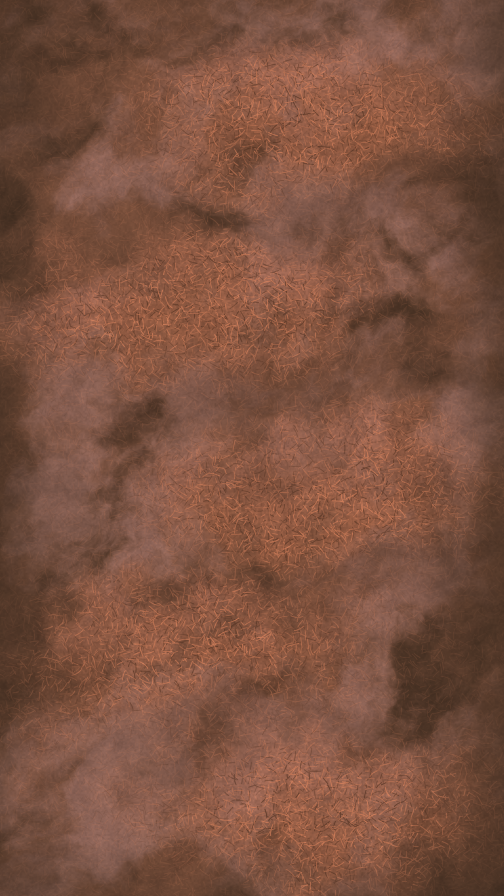
Write a Shadertoy shader that draws this background.

```glsl
// Weathered copper and mauve plaster with fibrous brushed bands and dark edges.

const vec3 UMBER  = vec3(0.25, 0.175, 0.125);
const vec3 BROWN  = vec3(0.45, 0.295, 0.22);
const vec3 MAUVE  = vec3(0.59, 0.425, 0.385);
const vec3 COPPER = vec3(0.58, 0.355, 0.255);
const vec3 ROSE   = vec3(0.66, 0.43, 0.355);
const vec3 FIBRE_LIGHT = vec3(0.80, 0.48, 0.34);
const vec3 FIBRE_DARK  = vec3(0.33, 0.20, 0.135);

const int   BANDS = 5;
const vec2  BAND_SIZE = vec2(0.19, 0.08);  // half extents, canvas height = 1
const float BAND_SLOPE = 0.12;
const float SHADE_FALLOFF = 1.6;
const int   FIBRE_LAYERS = 5;
const float FIBRE_CELL = 0.0095;
const float FIBRE_WIDTH = 0.0006;
const float FIBRE_BEND = 60.0;
const float EDGE_WIDTH = 0.10;
const float GRAIN = 0.13;
const float SCUFF = 0.16;

// Integer hash: three random values in 0..1 for a lattice cell.
vec3 hash3(vec2 cell, int seed) {
    uvec3 v = uvec3(ivec3(ivec2(floor(cell)), seed));
    v = v * 1664525u + 1013904223u;
    v.x += v.y * v.z; v.y += v.z * v.x; v.z += v.x * v.y;
    v ^= v >> 16u;
    v.x += v.y * v.z; v.y += v.z * v.x; v.z += v.x * v.y;
    return vec3(v >> 8u) / 16777216.0;
}

float valueNoise(vec2 p, int seed) {
    vec2 i = floor(p), f = fract(p);
    f = f * f * (3.0 - 2.0 * f);
    float low  = mix(hash3(i, seed).x, hash3(i + vec2(1, 0), seed).x, f.x);
    float high = mix(hash3(i + vec2(0, 1), seed).x, hash3(i + vec2(1, 1), seed).x, f.x);
    return mix(low, high, f.y);
}

float fbm(vec2 p, int seed) {
    float sum = 0.0, amp = 1.0, total = 0.0;
    for (int i = 0; i < 6; i++) {
        sum += amp * valueNoise(p, seed + i);
        total += amp;
        p = mat2(1.6, 1.2, -1.2, 1.6) * p;
        amp *= 0.58;
    }
    return sum / total;
}

// Brushed bands alternating right and left: x = coverage, y = rosy upper part, z = shade below.
vec3 brushedBands(vec2 p) {
    vec3 result = vec3(0.0);
    for (int i = 0; i < BANDS; i++) {
        float k = float(i);
        float side = 1.0 - 2.0 * mod(k, 2.0);
        vec2 q = p - vec2(0.285 + 0.075 * side, 0.87 - 0.235 * k + 0.011 * k * k);
        q.y -= BAND_SLOPE * q.x;
        q /= BAND_SIZE;
        float body = 1.0 - smoothstep(0.35, 1.4, length(q));
        vec2 below = q - vec2(0.35, -1.15);
        float shade = exp(-SHADE_FALLOFF * dot(below, below));
        result = max(result, vec3(body, body * smoothstep(-0.3, 0.6, q.y), shade));
    }
    return result;
}

// Short bent hairs scattered on jittered cells: x = light, y = dark.
vec2 fibres(vec2 p) {
    vec2 ink = vec2(0.0);
    float soft = 0.5 / iResolution.y;
    for (int layer = 0; layer < FIBRE_LAYERS; layer++) {
        vec2 g = p / FIBRE_CELL + 0.37 * float(layer);
        for (int n = 0; n < 9; n++) {
            vec2 cell = floor(g) + vec2(n % 3 - 1, n / 3 - 1);
            vec3 place = hash3(cell, 40 + layer);
            vec3 form = hash3(cell, 60 + layer);
            float angle = 6.2832 * place.z, c = cos(angle), s = sin(angle);
            vec2 q = mat2(c, -s, s, c) * (g - cell - place.xy) * FIBRE_CELL;
            q.y += (form.x - 0.5) * FIBRE_BEND * q.x * q.x;
            float reach = mix(0.0015, 0.0065, form.y);
            float d = length(vec2(max(abs(q.x) - reach, 0.0), q.y)) - FIBRE_WIDTH;
            float mark = (1.0 - smoothstep(-soft, soft, d)) * form.z;
            ink = max(ink, layer < 3 ? vec2(mark, 0.0) : vec2(0.0, mark));
        }
    }
    return ink;
}

void mainImage(out vec4 fragColor, in vec2 fragCoord) {
    vec2 p = fragCoord / iResolution.y;
    float width = iResolution.x / iResolution.y;
    vec2 warp = vec2(fbm(p * 9.0, 1), fbm(p * 9.0, 11)) - 0.5;
    vec2 diagonal = mat2(0.8, -0.6, 0.6, 0.8) * (p + 0.07 * warp) * vec2(0.75, 1.0);

    // Mottled ground and chalky clouds with ragged rims
    float mottle = fbm(diagonal * 18.0, 21);
    vec3 color = mix(UMBER, BROWN, smoothstep(0.08, 0.58, mottle));
    float cloud = smoothstep(0.42, 0.64, fbm(diagonal * 9.0 + 3.0, 31));
    color = mix(color, MAUVE, 0.8 * cloud * smoothstep(0.2, 0.6, mottle));

    // Shade beneath the bands, then the copper and rose wash
    vec3 band = brushedBands(p + 0.16 * warp);
    color = mix(color, BROWN * 0.8, 0.45 * band.z * (1.0 - band.x));
    float wear = smoothstep(0.28, 0.62, fbm(p * 40.0, 81));
    color = mix(color, COPPER, 0.85 * band.x * mix(0.5, 1.0, wear));
    color = mix(color, ROSE, 0.65 * band.y * mix(0.4, 1.0, cloud));

    // Uneven dark borders
    float side = min(p.x, width - p.x) + 0.16 * warp.x;
    float ends = min(p.y, 1.0 - p.y) + 0.12 * warp.y;
    float inside = smoothstep(-0.03, EDGE_WIDTH, side) * mix(0.6, 1.0, smoothstep(-0.02, 0.08, ends));
    color = mix(mix(UMBER, color, 0.3), color, inside);

    // Hairs, scuffs and fine grain
    vec2 hair = fibres(p) * mix(0.14, 0.75, band.x) * mix(0.3, 1.0, inside);
    color = mix(color, FIBRE_DARK, 0.85 * hair.y);
    color = mix(color, FIBRE_LIGHT, hair.x);
    float scuff = fbm(diagonal * 65.0, 101) - 0.5;
    float grain = valueNoise(p * 470.0, 91) - 0.5;
    color *= 1.0 + SCUFF * 1.5 * scuff + GRAIN * mix(0.7, 1.3, band.x) * grain;

    fragColor = vec4(clamp(color, 0.0, 1.0), 1.0);
}
```
